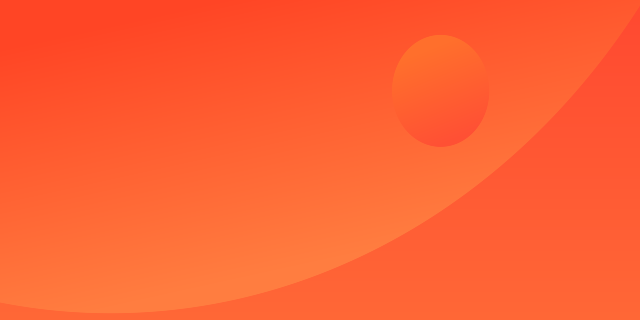
Reproduce this background procedurally as a Shadertoy shader.

```glsl
// Warm orange backdrop: a huge glowing disc edge with a small shaded oval inside it.

#define DISC_CENTER vec2(0.346, 2.370)
#define DISC_RADII  vec2(2.050, 2.349)
#define OVAL_CENTER vec2(1.377, 0.716)
#define OVAL_RADII  vec2(0.152, 0.175)
#define DISC_TILT   0.22
#define OVAL_TILT   0.40

const vec3 BACK_TOP    = vec3(1.00, 0.290, 0.190);
const vec3 BACK_BOTTOM = vec3(1.00, 0.405, 0.213);
const vec3 DISC_RED    = vec3(1.00, 0.272, 0.145);
const vec3 DISC_ORANGE = vec3(1.00, 0.490, 0.250);
const vec3 OVAL_ORANGE = vec3(1.00, 0.435, 0.172);
const vec3 OVAL_RED    = vec3(1.00, 0.315, 0.204);

// Coverage of an axis-aligned ellipse with an edge one pixel wide.
float ellipseMask(vec2 p, vec2 center, vec2 radii, float pixel) {
    vec2 q = (p - center) / radii;
    float k = length(q);
    float dist = k * (k - 1.0) / max(length(q / radii), 1e-4);
    return 1.0 - smoothstep(-0.5 * pixel, 0.5 * pixel, dist);
}

// Linear blend running down the canvas, tilted towards the right.
vec3 tiltedGradient(vec2 p, float tilt, vec2 range, vec3 first, vec3 last) {
    float t = (1.0 - p.y + tilt * p.x - range.x) / (range.y - range.x);
    return mix(first, last, clamp(t, 0.0, 1.0));
}

void mainImage(out vec4 fragColor, in vec2 fragCoord) {
    // Canvas height is one unit; x spans 0..2 on a 2:1 canvas.
    float pixel = 1.0 / iResolution.y;
    vec2 p = fragCoord * pixel;
    p.x *= 2.0 * iResolution.y / iResolution.x;

    // Backdrop
    vec3 color = tiltedGradient(p, 0.0, vec2(0.06, 1.0), BACK_TOP, BACK_BOTTOM);

    // Large disc
    vec3 disc = tiltedGradient(p, DISC_TILT, vec2(0.16, 1.04), DISC_RED, DISC_ORANGE);
    color = mix(color, disc, ellipseMask(p, DISC_CENTER, DISC_RADII, pixel));

    // Small oval
    vec3 oval = tiltedGradient(p, OVAL_TILT, vec2(0.69, 1.00), OVAL_ORANGE, OVAL_RED);
    color = mix(color, oval, ellipseMask(p, OVAL_CENTER, OVAL_RADII, pixel));

    fragColor = vec4(color, 1.0);
}
```
